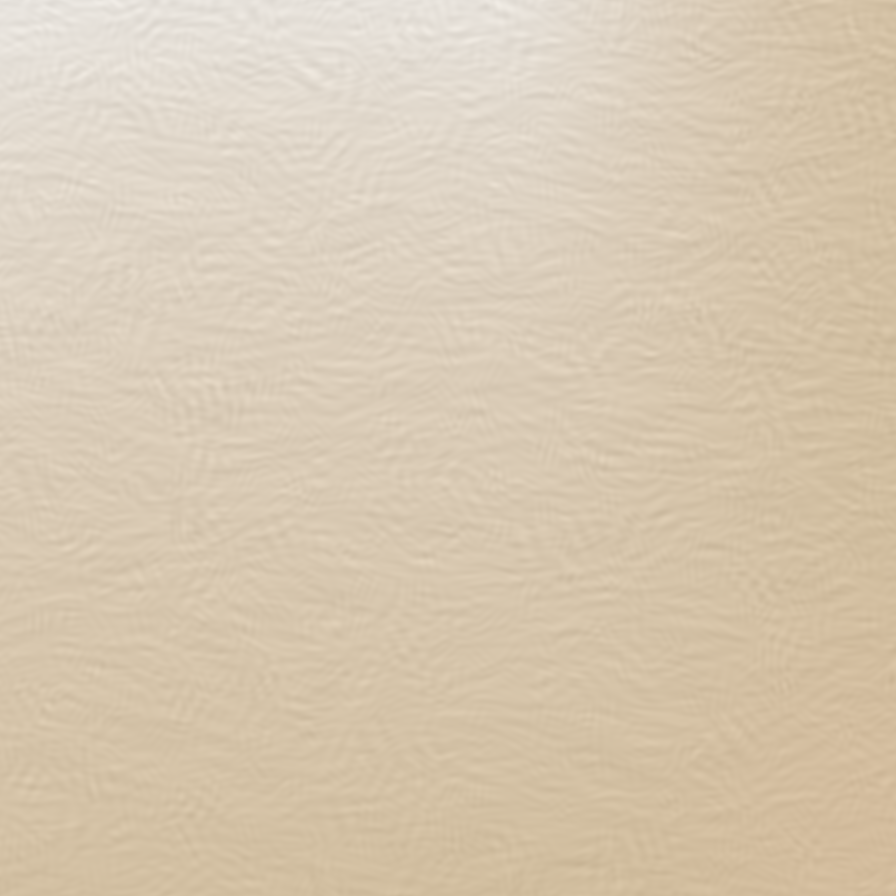
Reproduce this texture procedurally as a Shadertoy shader.

```glsl
// Cream laid paper: a soft light falls from the upper left over fine ripples.
// The relief is cellular noise whose cells each scatter short sine wavelets,
// mostly lying flat, at three sizes, added to a five-stop colour ramp.

const vec3 GLOW  = vec3(0.912, 0.900, 0.882);
const vec3 PEARL = vec3(0.885, 0.853, 0.807);
const vec3 CREAM = vec3(0.857, 0.802, 0.724);
const vec3 SAND  = vec3(0.837, 0.769, 0.667);
const vec3 TAN   = vec3(0.814, 0.736, 0.609);
const vec3 BLUSH = vec3(0.010, -0.003, -0.002);

// Layers of relief: cells across the canvas, waves per cell,
// spread of directions in radians, depth in brightness.
const vec4 SWELL  = vec4(13.0, 1.1, 1.0, 0.0045);
const vec4 RIPPLE = vec4(23.0, 2.3, 1.3, 0.0120);
const vec4 GRAIN  = vec4(40.0, 2.2, 1.9, 0.0068);
const int WAVELETS = 2;             // wavelets in each cell
const float TAU = 6.2831853;

vec3 hash3(vec3 p) {
    p = fract(p * vec3(0.1031, 0.1030, 0.0973));
    p += dot(p, p.yxz + 33.33);
    return fract((p.xxy + p.yxx) * p.zyx);
}

// Slowly drifting direction, so neighbouring ripples bend together.
float drift(vec2 uv) {
    return 0.10 * sin(13.0 * uv.x + 3.0 * sin(9.0 * uv.y))
         + 0.10 * sin(21.0 * uv.y - 11.0 * uv.x + 1.7);
}

// Sum of windowed sine wavelets scattered over a grid of cells.
float wavelets(vec2 uv, vec4 layer, float seed) {
    vec2 p = uv * layer.x;
    vec2 home = floor(p);
    float sum = 0.0;
    for (int j = -1; j <= 1; j++)
    for (int i = -1; i <= 1; i++)
    for (int k = 0; k < WAVELETS; k++) {
        vec2 cell = home + vec2(i, j);
        vec3 key = vec3(cell + 17.0, seed + float(k) * 7.0);
        vec3 place = hash3(key);
        vec3 kind = hash3(key + 91.7);
        vec2 center = cell + place.xy;
        vec2 d = p - center;
        float window = max(0.0, 1.0 - dot(d, d));
        // The high power keeps most directions near level with a few strays.
        float lean = 2.0 * kind.x - 1.0;
        float angle = drift(center / layer.x)
                    + layer.z * lean * (0.2 + 0.8 * pow(abs(lean), 4.0));
        vec2 across = vec2(-sin(angle), cos(angle));
        float waves = layer.y * mix(0.7, 1.3, kind.y);
        sum += window * window * cos(TAU * (waves * dot(d, across) + place.z));
    }
    return layer.w * sum;
}

// Distance from the light: grows downward and drops off at the right edge.
float shadeDepth(vec2 uv) {
    float edge = smoothstep(0.54, 1.08, uv.x);
    float cloud = 0.018 * sin(7.0 * uv.x + 4.0 * uv.y) * sin(6.0 * uv.y - 2.0 * uv.x);
    return 0.85 * (1.0 - uv.y) + 0.12 * uv.x + 0.72 * edge * uv.y + cloud;
}

vec3 paperColor(float depth) {
    vec3 color = mix(GLOW, PEARL, smoothstep(-0.06, 0.20, depth));
    color = mix(color, CREAM, smoothstep(0.08, 0.44, depth));
    color = mix(color, SAND, smoothstep(0.34, 0.72, depth));
    return mix(color, TAN, smoothstep(0.62, 1.05, depth));
}

void mainImage(out vec4 fragColor, in vec2 fragCoord) {
    vec2 uv = fragCoord / iResolution.xy;

    // Base light, with a faint warm tint in the lower right corner.
    vec3 color = paperColor(shadeDepth(uv));
    color += BLUSH * smoothstep(0.38, 0.0, distance(uv, vec2(1.0, 0.08)));

    // Relief, fading a little toward the bottom.
    float relief = wavelets(uv, SWELL, 67.0)
                 + wavelets(uv, RIPPLE, 3.0)
                 + wavelets(uv, GRAIN, 41.0);
    relief *= mix(0.75, 1.05, smoothstep(0.0, 0.5, uv.y));
    color += relief * vec3(0.97, 1.0, 1.03);

    fragColor = vec4(color, 1.0);
}
```
